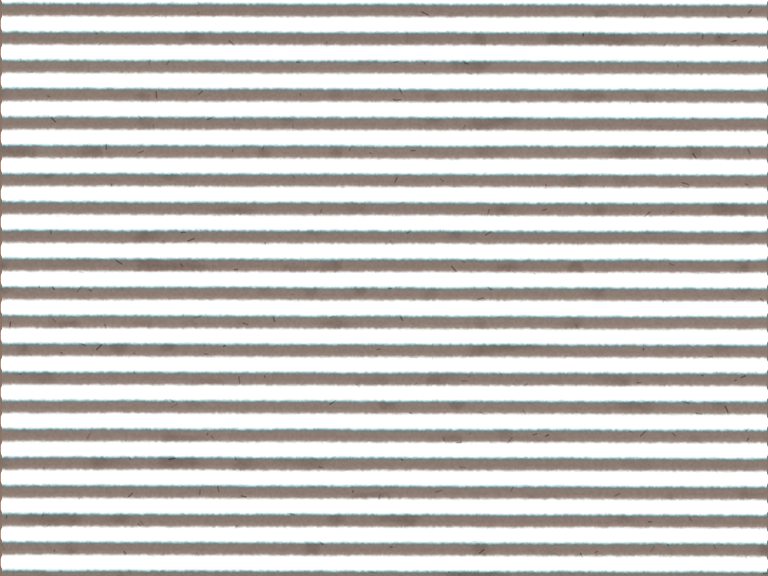
Reproduce this pattern procedurally as a Shadertoy shader.

```glsl
// Backlit horizontal slats: soft grey-brown bars with fuzzy, tinted edges on white.

// Layout, in canvas heights
const float PERIOD = 0.04922;      // spacing of the bars
const float FIRST = 0.0181;        // depth of the top bar's centre
const float TILT = 0.0022;         // drop towards the right
const float SIDE = 0.0012;         // width of the dark side rim
const float SIDE_ROUND = 0.0022;   // rounding of the slot ends

// Bar profile, in periods from the bar's centre; one value per channel
const vec3 TOP_OUTER = vec3(0.310, 0.285, 0.282);
const vec3 TOP_INNER = vec3(0.165, 0.150, 0.145);
const vec3 LOW_OUTER = vec3(0.292, 0.283, 0.283);
const vec3 LOW_INNER = vec3(0.145, 0.150, 0.150);

// Colours
const vec3 LIGHT = vec3(1.0);
const vec3 BAR_TOP = vec3(0.50, 0.49, 0.465);
const vec3 BAR_MID = vec3(0.55, 0.482, 0.445);
const vec3 BAR_LOW = vec3(0.595, 0.54, 0.505);
const vec3 RIM = vec3(0.55, 0.46, 0.41);

// Wear
const float EDGE_FUZZ = 0.032;
const float GRAIN = 0.035;
const float STAIN = 0.055;
const float BAR_VARIATION = 0.018;
const float HAIR_CELL = 0.030;
const float HAIR_CHANCE = 0.28;
const float HAIR_DARK = 0.16;

float hash(vec2 p) {
    vec3 q = fract(p.xyx * 0.1031);
    q += dot(q, q.yzx + 33.33);
    return fract((q.x + q.y) * q.z);
}

float noise(vec2 p) {
    vec2 i = floor(p), f = fract(p);
    f = f * f * (3.0 - 2.0 * f);
    return mix(mix(hash(i), hash(i + vec2(1, 0)), f.x),
               mix(hash(i + vec2(0, 1)), hash(i + vec2(1, 1)), f.x), f.y);
}

float segmentDistance(vec2 p, vec2 halfSpan) {
    float t = clamp(dot(p, halfSpan) / dot(halfSpan, halfSpan), -1.0, 1.0);
    return length(p - halfSpan * t);
}

// Short stray fibres, at most one per cell
float hairs(vec2 p, float pixel) {
    vec2 cell = floor(p / HAIR_CELL);
    float ink = 0.0;
    for (int y = -1; y <= 1; y++)
    for (int x = -1; x <= 1; x++) {
        vec2 id = cell + vec2(x, y) + 50.0;
        if (hash(id + 7.3) > HAIR_CHANCE) continue;
        vec2 centre = (id - 50.0 + vec2(hash(id + 13.1), hash(id + 29.7))) * HAIR_CELL;
        float angle = 6.2832 * hash(id + 41.9);
        float reach = mix(0.0008, 0.006, hash(id + 61.3));
        float d = segmentDistance(p - centre, reach * vec2(cos(angle), sin(angle)));
        float strength = mix(0.3, 1.0, hash(id + 83.7));
        ink = max(ink, strength * (1.0 - smoothstep(0.0002, 0.0007 + pixel, d)));
    }
    return ink;
}

// Opacity of a bar per channel; v runs downwards from its centre
vec3 barCover(float v) {
    vec3 upper = smoothstep(-TOP_OUTER, -TOP_INNER, vec3(v));
    vec3 lower = 1.0 - smoothstep(LOW_INNER, LOW_OUTER, vec3(v));
    return upper * lower;
}

void mainImage(out vec4 fragColor, in vec2 fragCoord) {
    float pixel = 1.0 / iResolution.y;
    float aspect = iResolution.x * pixel;
    vec2 p = fragCoord * pixel;

    // Bar index and position across the bar
    float depth = 1.0 - p.y - FIRST - TILT * (p.x - 0.5 * aspect);
    float row = depth / PERIOD;
    float bar = floor(row + 0.5);
    float v = row - bar;

    // Fibrous edges
    float fuzz = noise(p * vec2(170.0, 130.0)) + 0.6 * noise(p * 330.0 + 17.0) - 0.8;
    float slowWave = noise(vec2(p.x * 9.0, bar * 5.0 + 40.0)) - 0.5;
    v += EDGE_FUZZ * (fuzz + 0.5 * slowWave);
    vec3 cover = barCover(v);

    // Shaded bar with grain, stains and fibres
    vec3 barColor = mix(BAR_TOP, BAR_MID, smoothstep(-0.20, -0.04, v));
    barColor = mix(barColor, BAR_LOW, smoothstep(0.03, 0.19, v));
    barColor += BAR_VARIATION * (hash(vec2(bar + 3.0, 5.0)) - 0.5);
    barColor += GRAIN * (noise(p * 260.0 + 71.0) - 0.5);
    barColor -= STAIN * smoothstep(0.68, 0.95, noise(p * vec2(24.0, 30.0) + 9.0));
    vec3 color = mix(LIGHT, barColor, cover);
    float nearBar = 1.0 - smoothstep(0.22, 0.33, abs(v));
    color -= HAIR_DARK * nearBar * hairs(p, pixel);

    // Dark rim with rounded slot ends; thinner on the right
    float inset = min(p.x, aspect - p.x + 0.0012);
    float slotEnd = SIDE + SIDE_ROUND * smoothstep(0.10, 0.27, 0.5 - abs(v));
    float rim = 1.0 - smoothstep(-0.5, 0.5, (inset - slotEnd) / max(0.002, pixel));
    color = mix(color, min(color, RIM), rim);

    fragColor = vec4(clamp(color, 0.0, 1.0), 1.0);
}
```
